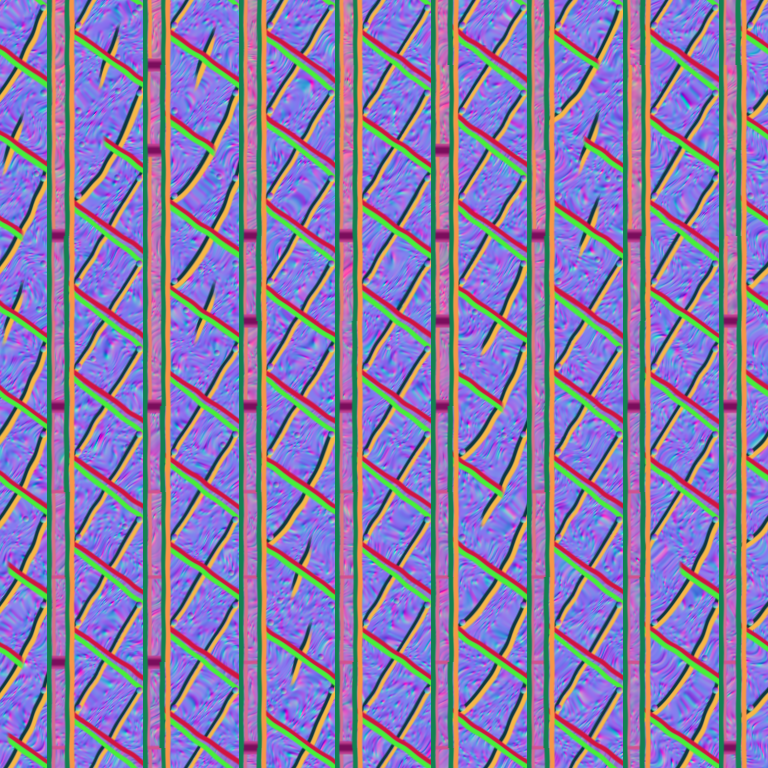
Give the GLSL for this texture map, as a Shadertoy shader.

```glsl
// Tangent-space normal map of riveted posts with worn lattice bracing over rough plates.
#define COLUMNS 8.0
#define ROWS 9.0
#define PHASE vec2(0.488, 0.385)
#define PANEL_LEFT 0.27
#define BAR_SLOPE 0.575
#define STRUT_SLOPE 1.355
#define ROUGHNESS 0.062
#define GRAIN 10.0
#define PLATE vec3(0.52, 0.47, 0.94)
#define GREEN vec3(0.07, 0.51, 0.32)
#define ORANGE vec3(0.97, 0.59, 0.28)

// First and last worn row of each panel column
const vec2 WORN[8] = vec2[8](vec2(0, 8), vec2(0, 1), vec2(0, 3), vec2(5, 8),
                             vec2(9, 9), vec2(3, 8), vec2(0, 2), vec2(6, 8));

float hash(vec2 p) {
    vec3 a = fract(vec3(p.xyx) * 0.1031);
    a += dot(a, a.yzx + 33.33);
    return fract((a.x + a.y) * a.z);
}

// Slope of soft bumps, one scattered in each cell
vec2 bumpSlope(vec2 p) {
    vec2 cell = floor(p);
    vec2 slope = vec2(0);
    for (int y = -1; y <= 1; y++)
    for (int x = -1; x <= 1; x++) {
        vec2 id = cell + vec2(x, y);
        vec2 d = p - id - vec2(hash(id), hash(id + 47.0));
        slope += (2.0 * hash(id + 91.0) - 0.6) * d * 12.0 * exp(-6.0 * dot(d, d));
    }
    return slope;
}

float stroke(float d, float halfWidth, float soft) {
    return 1.0 - smoothstep(-soft, soft, abs(d) - halfWidth);
}

float span(float x, float a, float b, float soft) {
    return smoothstep(a - soft, a + soft, x) * (1.0 - smoothstep(b - soft, b + soft, x));
}

bool isWorn(float column, float row) {
    vec2 range = WORN[int(mod(column, COLUMNS))];
    return row >= range.x && row <= range.y;
}

// Round bump shaded by its surface direction
void rivet(inout vec3 color, vec2 d, float radius, float soft) {
    vec3 shade = vec3(0.5 + 0.42 * d.x / radius, 0.5 + 0.48 * d.y / radius, 0.78);
    color = mix(color, shade, stroke(length(d), radius, soft));
}

void mainImage(out vec4 fragColor, in vec2 fragCoord) {
    vec2 uv = fragCoord / iResolution.xy;
    uv.y = 1.0 - uv.y;
    float soft = max(0.013, 5.5 / iResolution.y);
    float rowHeight = COLUMNS / ROWS;
    vec2 p = uv * COLUMNS;
    float column = floor(p.x - PHASE.x);
    float x = p.x - PHASE.x - column;
    float r = uv.y * ROWS - PHASE.y;
    float t = (x - PANEL_LEFT) / (1.0 - PANEL_LEFT);
    float panel = mod(column + 1.0, COLUMNS);

    // Rough plate with slanted streaks
    vec2 q = p + 0.05 * sin(p.yx * 11.0 + 2.0 * sin(p * 6.0));
    q = vec2(q.x + 0.5 * q.y, q.y - 0.2 * q.x);
    vec2 slope = bumpSlope(q * GRAIN) + 1.1 * bumpSlope(q * GRAIN * vec2(2.3, 1.6) + 19.0);
    float facing = slope.y - slope.x;
    vec3 grain = ROUGHNESS * vec3(slope.x - 0.35 * facing, slope.y + 0.25 * facing, -0.4 * length(slope));
    grain.xy += 0.02 * vec2(sin(p.y * 9.0 + 2.0 * sin(p.x * 5.0)), sin(p.x * 7.0 + 3.0 * sin(p.y * 4.0)));
    vec3 color = PLATE + grain;

    // Loose rivets
    vec2 cell = vec2(panel, floor(r * 2.0));
    vec2 spot = vec2(0.36 + 0.56 * hash(cell + 3.0), 0.3 + 0.4 * hash(cell + 8.0));
    if (hash(cell + 5.0) < 0.5)
        rivet(color, vec2(x - spot.x, (fract(r * 2.0) - spot.y) * rowHeight * 0.5), 0.028, soft);

    // Steep struts, bowed or snapped where worn
    float wobble = 0.006 * sin(p.y * 13.0 + 2.0 * sin(p.x * 9.0));
    float rise = r + STRUT_SLOPE * t;
    float id = floor(rise + 0.5);
    bool worn = isWorn(panel, floor(id - 0.3));
    float kind = hash(vec2(panel, id) + 21.0);
    float strutMask = 1.0;
    float thick = 0.017;
    float steepness = STRUT_SLOPE;
    if (worn) {
        bool bowed = kind < 0.7;
        rise -= bowed ? 0.85 * t * (1.0 - t) : 0.6 * (0.5 - t);
        steepness += bowed ? 0.85 * (2.0 * t - 1.0) : 0.6;
        thick = 0.022;
        strutMask = bowed ? span(t, kind < 0.15 ? 0.35 : -0.2, 1.2, 0.05) : span(t, 0.38, 0.66, 0.05);
    }
    float d = (rise - id) * rowHeight / length(vec2(1.0, steepness * rowHeight / (1.0 - PANEL_LEFT))) + wobble;
    thick *= strutMask;
    color = mix(color, vec3(0.05, 0.22, 0.25), strutMask * stroke(d + 0.020, thick, soft));
    color = mix(color, vec3(0.97, 0.72, 0.27), strutMask * stroke(d - 0.021, thick + 0.002, soft));

    // Shallow bars: red upper edge, flat face, green lower edge
    float fall = r - BAR_SLOPE * t;
    id = floor(fall + 0.5);
    worn = isWorn(panel, floor(id + 0.7));
    kind = hash(vec2(panel, id) + 63.0);
    float gap = (worn || kind < 0.15) ? 0.044 : 0.052 + 0.05 * t;
    float barMask = 1.0;
    if (worn && kind < 0.4) barMask = kind < 0.2 ? span(t, 0.45, 1.3, 0.04) : span(t, -0.3, 0.65, 0.04);
    d = (fall - id) * rowHeight * 0.81 + 0.018 + wobble;
    color = mix(color, vec3(0.58, 0.46, 0.84) + grain * 0.5, barMask * span(d, 0.0, gap, soft));
    color = mix(color, vec3(0.82, 0.08, 0.25), barMask * stroke(d, 0.024, soft));
    color = mix(color, vec3(0.28, 0.94, 0.22), barMask * stroke(d - gap, 0.025, soft));

    // Rivets at the bar ends
    float side = step(0.5, t);
    float endRow = r - BAR_SLOPE * side + mix(0.09, -0.13, side);
    rivet(color, vec2(x - mix(0.33, 0.965, side), (fract(endRow + 0.5) - 0.5) * rowHeight), 0.032, soft);

    // Post, shifted slightly from segment to segment
    float joint = r - 0.377;
    float segment = floor(joint);
    float tone = hash(vec2(panel, segment) + 31.0);
    float px = x - 0.02 * (tone - 0.5) + 0.5 * wobble;
    tone = clamp(0.5 * tone + 0.5 - 0.12 * r, 0.0, 1.0);
    vec3 face = mix(vec3(0.66, 0.46, 0.83), vec3(0.78, 0.47, 0.70), tone) + grain * 0.8;
    face.r += 0.04 * sin(px * 70.0);
    color = mix(color, face, span(px, 0.02, 0.22, soft));
    color = mix(color, mix(vec3(0.83, 0.42, 0.58), ORANGE, tone), stroke(px - 0.066, 0.019, soft));

    // Collars and faint seams across the post
    float j = floor(joint + 0.5);
    float jd = (joint - j) * rowHeight;
    float chance = (j == 2.0 || j == 4.0) ? 0.87 : 0.17;
    float across = span(px, 0.03, 0.21, soft);
    if (hash(vec2(panel, j) + 77.0) < chance) {
        vec3 collar = mix(vec3(0.48, 0.05, 0.36), vec3(0.74, 0.24, 0.56), smoothstep(0.015, 0.06, abs(jd)));
        color = mix(color, collar, across * stroke(jd, 0.068, soft));
    } else if (j > 4.0) {
        color = mix(color, vec3(0.82, 0.32, 0.56), across * stroke(jd, 0.018, soft));
    }

    // Post edges
    color = mix(color, GREEN, stroke(x - 0.022 + 0.5 * wobble, 0.028, soft));
    color = mix(color, GREEN, stroke(px - 0.212, 0.027, soft));
    color = mix(color, ORANGE, stroke(x - 0.262 + 0.5 * wobble, 0.025, soft));
    fragColor = vec4(clamp(color, 0.0, 1.0), 1.0);
}
```
